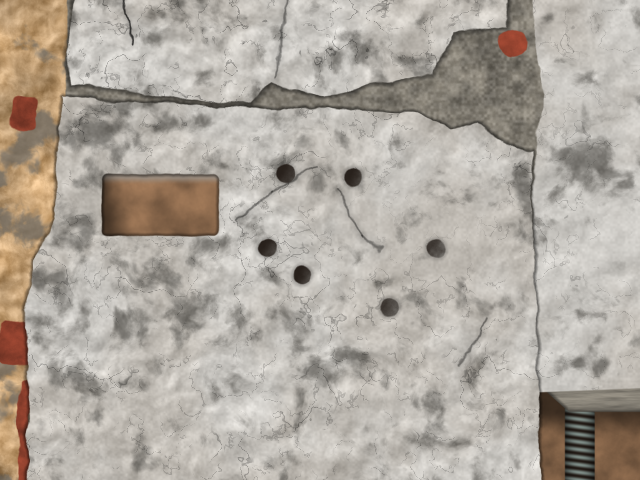
Write a WebGL 2 fragment shader that draws this texture.

```glsl
#version 300 es
precision highp float;
// Weathered limestone blocks with a carved recess, drilled holes, mortar and a coil.
uniform vec2 u_resolution;
out vec4 fragColor;

const vec3 PALE = vec3(.8, .79, .77), CREAM = vec3(.75, .73, .7);
const vec3 GRIME = vec3(.41, .4, .38), MORTAR = vec3(.5, .48, .44);
const vec3 OCHRE = vec3(.77, .63, .46), BRICK = vec3(.53, .24, .17);
const vec3 EARTH = vec3(.49, .37, .27), SHADOW = vec3(.13, .1, .08);

float hash(vec2 p) {
  vec3 q = fract(p.xyx * .1031);
  q += dot(q, q.yzx + 33.33);
  return fract((q.x + q.y) * q.z);
}
float noise(vec2 p) {
  vec2 i = floor(p), f = fract(p);
  f = f * f * (3. - 2. * f);
  return mix(mix(hash(i), hash(i + vec2(1, 0)), f.x),
    mix(hash(i + vec2(0, 1)), hash(i + 1.), f.x), f.y);
}
float fbm(vec2 p) {
  float sum = 0., amp = .52;
  for (int i = 0; i < 5; i++) {
    sum += amp * noise(p);
    p = mat2(1.6, 1.2, -1.2, 1.6) * p + 17.;
    amp *= .5;
  }
  return sum;
}
vec2 warp(vec2 p) { return vec2(fbm(p), fbm(p + 41.)) - .5; }
float relief(vec2 p) { return fbm(p) - fbm(p + vec2(-.18, .27)); }
float cover(float d) { float aa = 1. / u_resolution.y; return smoothstep(aa, -aa, d); }
// Shade that rises from dark to full light over a distance
float shade(float d, float reach, float dark) { return mix(dark, 1., smoothstep(0., reach, d)); }
float blob(vec2 p, vec2 c, vec2 r) { p = (p - c) / r; return exp(-dot(p, p)); }
float box(vec2 p, vec2 b, float r) {
  p = abs(p) - b + r;
  return length(max(p, 0.)) + min(max(p.x, p.y), 0.) - r;
}
float segment(vec2 p, vec2 a, vec2 b) {
  p -= a; b -= a;
  return length(p - b * clamp(dot(p, b) / dot(b, b), 0., 1.));
}
float polygon(vec2 p, vec2 v[12]) {
  float d = 9., s = 1.;
  for (int i = 0; i < 12; i++) {
    vec2 a = v[i], b = v[(i + 11) % 12];
    d = min(d, segment(p, a, b));
    if ((a.y > p.y) != (b.y > p.y) && p.x < (b.x - a.x) * (p.y - a.y) / (b.y - a.y) + a.x) s = -s;
  }
  return s * d;
}
// Broken hairline cracks
float veins(vec2 p, float width) {
  return smoothstep(width, 0., abs(fbm(p) - .5)) * smoothstep(.42, .65, noise(p * 1.3 + 9.));
}
vec3 stone(vec2 p, float grime, float rough) {
  vec2 q = p + .045 * warp(p * 9.);
  float soil = smoothstep(.53, .88, fbm(q * 24. + 7.) + grime * .32);
  vec3 c = mix(PALE, CREAM, smoothstep(.3, .7, fbm(q * 6. + 3.)));
  c = mix(c, GRIME, soil * .8) + relief(q * 18.) * .42 * rough + (noise(p * 190.) - .5) * .05;
  return c * (1. - rough * (.24 * veins(q * 11., .012) + .17 * veins(q * 25. + 5., .025)));
}
// Rough plaster with brick pieces
vec3 rubble(vec2 p) {
  vec2 q = p + .025 * warp(p * 16.);
  vec3 c = OCHRE * (.72 + .5 * fbm(q * 13.)) + relief(q * 25.) * .6;
  c = mix(c, GRIME, .7 * smoothstep(.56, .7, fbm(q * 15. + 4.)));
  float brick = min(box(q - vec2(.05, .765), vec2(.026, .037), .012),
    box(q - vec2(.03, .285), vec2(.032, .046), .012));
  brick = min(brick, box(q - vec2(.053, .09), vec2(.013, .12), .008));
  return mix(c, BRICK * (.7 + .6 * fbm(p * 50.)), cover(brick));
}
// Earth, coil and plank
vec3 opening(vec2 p) {
  vec3 c = EARTH * (.72 + .55 * fbm(p * 28.)) * shade(.145 - p.y, .055, .5);
  float x = (p.x - 1.208) / .031;
  float ring = .5 + .5 * cos(6.2832 * (p.y + x * .004) / .0158);
  vec3 coil = mix(SHADOW, vec3(.47, .52, .5), ring) * (1.05 - .55 * x * x);
  c = mix(c, coil, cover((abs(x) - 1.) * .031));
  float lower = .142 + .9 * max(1.185 - p.x, 0.);
  vec3 wood = MORTAR * (.75 + .6 * fbm(p * vec2(14, 130)));
  return mix(c, wood * shade(p.y - lower, .012, .55), cover(lower - p.y));
}
void main() {
  vec2 p = gl_FragCoord.xy / u_resolution * vec2(4. / 3., 1);
  vec2 w = p + .018 * warp(p * 22.);

  // Plaster, mortar and brick chip
  vec3 c = MORTAR * (.65 + .65 * fbm(p * 38.)) + (noise(p * 170.) - .5) * .13;
  c = mix(c, rubble(p), cover(w.x - .137));
  c = mix(c, BRICK * (.85 + .5 * fbm(p * 45.)), cover(length(w - vec2(1.066, .908)) - .031));

  // Right block
  float right = 1.112 + .022 * blob(p, vec2(1.11, .81), vec2(1, .07)) - w.x;
  float stains = 1.15 * blob(w, vec2(1.2, .655), vec2(.11, .065))
    + .9 * blob(w, vec2(1.18, .235), vec2(.1, .03));
  c = mix(c, stone(p + 3., stains - .15, .65), cover(right));
  c = mix(c, opening(p), cover(max(p.y - .187 - .04 * (p.x - 1.23), 1.11 - p.x)));

  // Upper block
  float upper = polygon(w, vec2[12](vec2(.16, 1.05), vec2(.137, .896), vec2(.148, .826),
    vec2(.347, .795), vec2(.521, .787), vec2(.564, .83), vec2(.677, .8), vec2(.781, .826),
    vec2(.903, .847), vec2(.946, .931), vec2(1.055, .945), vec2(1.063, 1.05)));
  c = mix(c * shade(upper, .012, .55), stone(p + 7., .05, 1.1), cover(upper));

  // Main block
  float slab = polygon(w, vec2[12](vec2(.13, .8), vec2(.243, .786), vec2(.868, .766),
    vec2(.937, .729), vec2(.993, .738), vec2(1.063, .698), vec2(1.106, .688), vec2(1.126, -.05),
    vec2(.06, -.05), vec2(.056, .358), vec2(.07, .458), vec2(.114, .54)));
  float grime = .9 * blob(w, vec2(.18, .71), vec2(.1, .06))
    + .5 * blob(p, vec2(.25, .42), vec2(.24, .16)) + .6 * blob(w, vec2(.65, .25), vec2(.08, .05))
    + 1.2 * blob(w, vec2(1.092, .585), vec2(.025, .08));
  float worn = blob(p, vec2(.86, .52), vec2(.2, .14));
  c *= shade(slab, .009, .5);
  c = mix(c, stone(p, grime - .35 * worn, 1. - .65 * worn), cover(slab));

  // Long fissures
  vec4 cracks[7] = vec4[7](vec4(.26, 1, .271, .91), vec4(.599, 1, .573, .835),
    vec4(.703, .6, .75, .505), vec4(.75, .505, .802, .479), vec4(.495, .545, .564, .604),
    vec4(.564, .604, .668, .653), vec4(1.012, .332, .96, .23));
  vec2 wander = p + .035 * warp(p * 18.);
  for (int i = 0; i < 7; i++) {
    float d = segment(wander, cracks[i].xy, cracks[i].zw);
    c *= shade(d, .0045, i == 0 ? .3 : .62) * shade(d, .02, .91);
  }

  // Carved recess
  vec2 r = p - vec2(.334, .573) + .005 * warp(p * 30.);
  float cut = box(r, vec2(.122, .065), .012);
  vec3 bed = mix(EARTH * (.82 + .6 * fbm(r * 22.)), CREAM * .8, .7 * smoothstep(.042, .06, r.y));
  bed *= shade(r.x + r.y * .25 + .122, .057, .5) * shade(-cut, .009, .55);
  c = mix(c, bed, cover(cut));

  // Drilled holes, the last two shallower
  vec2 holes[6] = vec2[6](vec2(.595, .639), vec2(.736, .63), vec2(.557, .483),
    vec2(.63, .427), vec2(.908, .482), vec2(.811, .359));
  for (int i = 0; i < 6; i++) {
    vec2 h = p - holes[i] + .006 * warp(p * 40.);
    float d = length(h) - .019;
    float lit = smoothstep(-.012, .025, h.x - h.y * .6) * .4 + (i > 3 ? .4 : .08);
    vec3 bore = mix(SHADOW, CREAM * .6, lit * (.5 + fbm(p * 90.)));
    c = mix(c * shade(d, .01, .82), bore, cover(d));
  }
  fragColor = vec4(c, 1);
}
```
